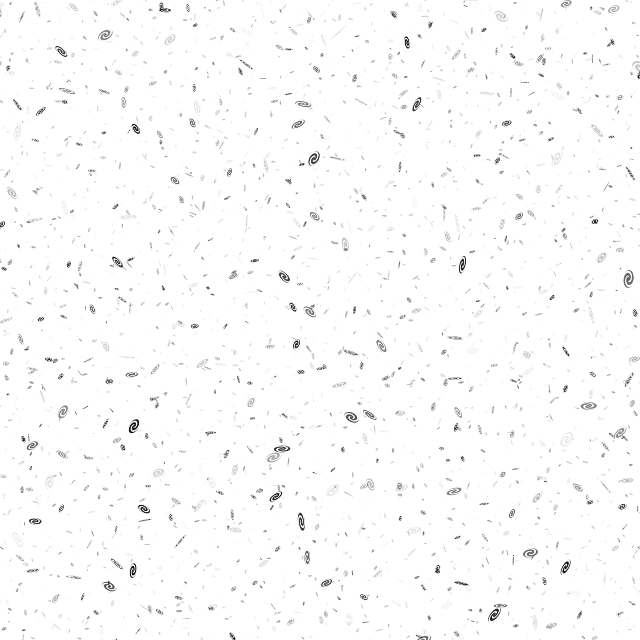
Give the GLSL for this pattern, as a WebGL 1 fragment shader.

```glsl
precision highp float;

// Scatters tiny tilted spiral galaxies in grey ink over white paper.
// Three jittered grids, from large to small, each place one galaxy per cell;
// a galaxy is a flattened disc cut by two spiral arms around a solid core.

uniform vec2 u_resolution;

const vec3 PAPER = vec3(1.0);
const vec3 INK = vec3(0.03);
const float ARM_WINDING = 11.0;
const float CORE_RADIUS = 0.22;

float hash(vec2 p, float seed) {
  return fract(sin(dot(p, vec2(127.1, 311.7)) + seed * 74.7) * 43758.5453);
}

vec2 rotate(vec2 p, float angle) {
  float c = cos(angle);
  float s = sin(angle);
  return vec2(c * p.x + s * p.y, c * p.y - s * p.x);
}

// Ink coverage of one galaxy with the given half axes, aligned to x.
float galaxy(vec2 p, vec2 axes, float spin, float pixel) {
  // Discs thinner than a pixel are widened and lightened instead.
  vec2 drawn = max(axes, vec2(0.5 * pixel));
  float thinness = (axes.x * axes.y) / (drawn.x * drawn.y);

  vec2 q = p / drawn;
  float r = length(q);
  float slope = max(length(q / drawn) / max(r, 0.0001), 1.0);
  float disc = clamp(0.5 - (r - 1.0) / (slope * pixel), 0.0, 1.0);

  // Arms blur towards an even tone where they get finer than a pixel.
  float angle = atan(q.y, q.x + 0.00001);
  float wave = cos(2.0 * angle - ARM_WINDING * r + spin);
  float blur = 0.25 + 0.4 * ARM_WINDING * slope * pixel;
  float arms = smoothstep(-blur, blur, wave + 0.2);

  float coreBlur = 0.08 + 0.5 * slope * pixel;
  float core = 1.0 - smoothstep(CORE_RADIUS - coreBlur, CORE_RADIUS + coreBlur, r);
  return disc * thinness * max(arms, core);
}

// Light left on the paper by one grid of galaxies.
float galaxyLayer(vec2 uv, float cells, float minSize, float maxSize,
                  float seed, float pixel) {
  vec2 home = floor(uv * cells);
  float light = 1.0;
  for (int j = -1; j <= 1; j++) {
    for (int i = -1; i <= 1; i++) {
      vec2 cell = home + vec2(float(i), float(j));
      vec2 jitter = vec2(hash(cell, seed), hash(cell, seed + 1.0));
      vec2 center = (cell + jitter) / cells;

      float sizePick = hash(cell, seed + 2.0);
      float size = mix(minSize, maxSize, sizePick * sizePick);
      float flatness = mix(0.04, 0.64, hash(cell, seed + 3.0));
      float tilt = 3.14159 * hash(cell, seed + 4.0);
      float spin = 6.28318 * hash(cell, seed + 5.0);
      float tone = mix(0.04, 0.98, pow(hash(cell, seed + 6.0), 1.4));

      vec2 p = rotate(uv - center, tilt);
      light *= 1.0 - tone * galaxy(p, size * vec2(1.0, flatness), spin, pixel);
    }
  }
  return light;
}

void main() {
  float pixel = 1.0 / min(u_resolution.x, u_resolution.y);
  vec2 uv = gl_FragCoord.xy * pixel;

  float light = galaxyLayer(uv, 21.0, 0.0052, 0.0145, 1.0, pixel);
  light *= galaxyLayer(uv, 32.0, 0.0028, 0.0065, 11.0, pixel);
  light *= galaxyLayer(uv, 34.0, 0.0014, 0.0036, 21.0, pixel);

  gl_FragColor = vec4(mix(INK, PAPER, light), 1.0);
}
```
